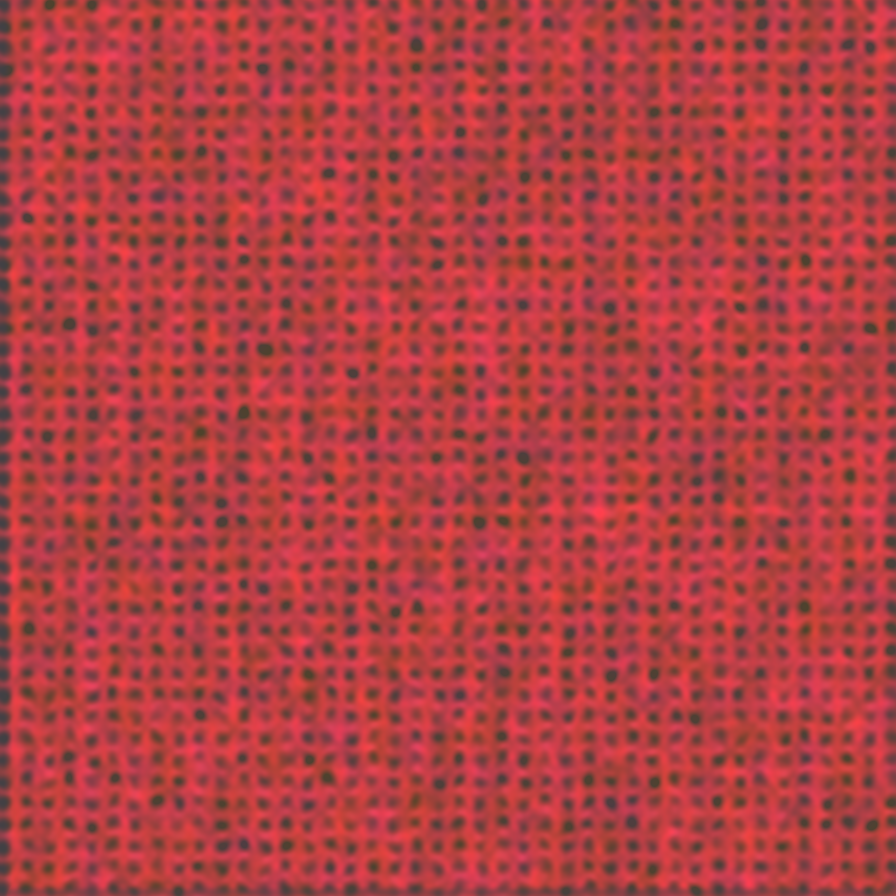
A three.js fragment shader for this texture:

```glsl
// Coarse red woven cloth: a square grid of soft dark gaps between the threads.
// Cosine profiles shape gaps, warp and weft; gradient noise bends the threads
// and varies their dye, and a hash per cell changes the depth of each gap.

#define REPEATS 41.47
#define PHASE vec2(0.26, 0.32)
#define WOBBLE 0.22
#define STAGGER 0.07
#define GAP_DEPTH 0.62
#define GAP_VARIATION 0.50
#define STREAKS 0.24
#define FIBRES 0.34
#define GAP_COLOR vec3(0.36, 0.25, 0.22)
#define THREAD_COLOR vec3(0.90, 0.25, 0.28)
#define EDGE_COLOR vec3(0.25, 0.25, 0.27)

const float PI = 3.14159;

varying vec2 vUv;

float hash(vec2 p) {
  vec3 q = fract(vec3(p.xyx) * 0.1031);
  q += dot(q, q.yzx + 33.33);
  return fract((q.x + q.y) * q.z);
}

vec2 gradient(vec2 cell) {
  float angle = 2.0 * PI * hash(cell);
  return vec2(cos(angle), sin(angle));
}

float gradientNoise(vec2 p) {
  vec2 i = floor(p);
  vec2 f = fract(p);
  vec2 u = f * f * f * (f * (f * 6.0 - 15.0) + 10.0);
  vec2 e = vec2(1.0, 0.0);
  float bottom = mix(dot(gradient(i), f),
                     dot(gradient(i + e.xy), f - e.xy), u.x);
  float top = mix(dot(gradient(i + e.yx), f - e.yx),
                  dot(gradient(i + e.xx), f - e.xx), u.x);
  return mix(bottom, top, u.y);
}

void main() {
  // Thread grid, with gaps centred on whole numbers
  vec2 grid = vUv * REPEATS;
  vec2 p = grid - PHASE;
  p += WOBBLE * vec2(gradientNoise(grid * 0.7 + 71.0),
                     gradientNoise(grid * 0.8 + 137.0));
  p.y += STAGGER * cos(PI * p.x);

  // Gap, weft and warp profiles, all smooth across cell borders
  vec2 wave = 0.5 + 0.5 * cos(2.0 * PI * p);
  float gap = wave.x * wave.y;
  float weft = wave.x * (1.0 - wave.y);
  float warp = 1.0 - wave.x;
  float overUnder = sin(PI * p.x) * sin(PI * p.y);

  // Uneven gaps: some nearly closed, a few wide open
  float chance = hash(floor(p + 0.5) + 19.0);
  float depth = GAP_DEPTH + GAP_VARIATION * (chance - 0.5);
  depth += 0.30 * smoothstep(0.94, 1.0, chance);

  // Dye variation along the yarns and in fine fibres
  float streak = gradientNoise(grid * vec2(0.85, 0.13) + 43.0)
               + 0.6 * gradientNoise(grid * vec2(0.12, 0.8) + 211.0)
               + 0.5 * gradientNoise(grid * 0.16 + 89.0);
  float fibre = gradientNoise(grid * 1.15 + 307.0)
              + 0.5 * gradientNoise(grid * 2.3 + 401.0);

  float light = 0.69 + 0.10 * warp + 0.10 * weft + 0.05 * overUnder;
  light += STREAKS * streak + FIBRES * fibre - depth * gap;
  vec3 color = mix(GAP_COLOR, THREAD_COLOR, clamp(light, -0.1, 1.18));

  // Pink weft highlights and a slight warm or cool shift
  color += vec3(0.0, 0.02, 0.05) * weft * smoothstep(0.5, 1.0, light);
  float tint = gradientNoise(grid * 0.6 + 509.0);
  color += vec3(0.0, -0.02, 0.09) * tint;

  // Dark open border, strongest on the left
  float border = 1.0 - smoothstep(0.003, 0.015, vUv.x);
  border = max(border, 0.55 * (1.0 - smoothstep(0.002, 0.013, vUv.y)));
  border = max(border, 0.40 * smoothstep(0.988, 0.999, vUv.x));
  color = mix(color, EDGE_COLOR, border * (0.40 + 0.55 * wave.y));

  gl_FragColor = vec4(clamp(color, 0.0, 1.0), 1.0);
}
```
